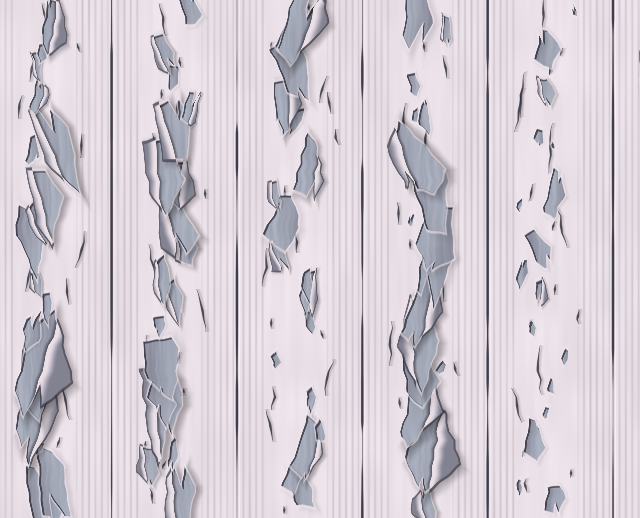
Give the GLSL for this texture, as a Shadertoy shader.

```glsl
// Pale pink grooved planks whose peeling paint bares blue-grey wood.
#define PLANK_WIDTH 0.242
#define FIRST_SEAM 0.2154
#define RIDGE_PITCH 0.0124
#define FLAKE_SLOTS 18
#define CRACK_SLOTS 16
#define FLAKE_SIZE vec2(0.044, 0.105)
#define PAINT vec3(0.92, 0.88, 0.91)
#define PAINT_SHADE vec3(0.80, 0.76, 0.79)
#define BARE vec3(0.65, 0.67, 0.73)
#define BARE_SHADE vec3(0.51, 0.51, 0.57)
#define GAP vec3(0.19, 0.19, 0.24)

float hash(vec2 p) {
    return fract(sin(dot(p, vec2(127.1, 311.7))) * 43758.5);
}

float noise(vec2 p) {
    vec2 i = floor(p), f = fract(p);
    f *= f * (3.0 - 2.0 * f);
    return mix(mix(hash(i), hash(i + vec2(1.0, 0.0)), f.x),
               mix(hash(i + vec2(0.0, 1.0)), hash(i + vec2(1.0, 1.0)), f.x), f.y);
}

// Linear 1D noise: its kinks make torn edges
float jag(float t, float seed) {
    float i = floor(t);
    return mix(hash(vec2(i, seed)), hash(vec2(i + 1.0, seed)), t - i) - 0.5;
}

// Angular polygon of five random sides with a wedge torn out of one end
float flakeShape(vec2 q, vec2 seed) {
    float d = -10.0;
    for (int k = 0; k < 5; k++) {
        vec2 s = seed + float(k) * 3.7;
        float a = 1.2566 * (float(k) + 0.7 * hash(s));
        d = max(d, dot(q, vec2(cos(a), sin(a))) - mix(0.45, 0.95, hash(s + 1.3)));
    }
    float end = sign(hash(seed + 5.1) - 0.5);
    vec2 tip = vec2(hash(seed + 6.2) - 0.5, 0.1 + 0.6 * hash(seed + 7.3));
    vec2 m = vec2(q.x, q.y * end) - tip;
    return max(d, 0.6 * m.y - abs(m.x));
}

// Ridged paint and the dark gaps between planks
vec3 plankColor(vec2 uv, float id, float f, float px) {
    vec3 color = PAINT + 0.03 * (noise(uv * vec2(110.0, 9.0)) - 0.5)
                       + 0.025 * (noise(uv * vec2(18.0, 14.0)) - 0.5);
    float zone = 1.0 - smoothstep(0.21, 0.23, f) + smoothstep(0.71, 0.73, f);
    float groove = pow(0.5 + 0.5 * cos(6.2832 * f * PLANK_WIDTH / RIDGE_PITCH), 3.0);
    float strength = 0.45 + 0.55 * noise(uv * vec2(70.0, 7.0));
    color = mix(color, PAINT_SHADE, zone * groove * strength);

    float seam = min(f, 1.0 - f) * PLANK_WIDTH;
    color += 0.05 * (1.0 - smoothstep(0.0, 0.002, abs(seam - 0.005)));
    float wear = noise(vec2(uv.y * 14.0, id * 7.0 + floor(f + 0.5) * 7.0));
    float halfGap = mix(0.0004, 0.0024, smoothstep(0.1, 0.7, wear));
    return mix(color, GAP, 0.92 * (1.0 - smoothstep(halfGap - px, halfGap + px, seam)));
}

// Short slanted splits in the paint
vec3 addCracks(vec3 color, vec2 p, float id, float px) {
    for (int i = 0; i < CRACK_SLOTS; i++) {
        vec2 seed = vec2(id * 13.0 + 2.0, float(i) + 40.0);
        vec2 c = vec2(mix(0.22, 0.8, hash(seed)) * PLANK_WIDTH,
                      (float(i) + hash(seed + 0.5)) / float(CRACK_SLOTS));
        vec2 q = p - c;
        float len = mix(0.008, 0.05, pow(hash(seed + 1.5), 2.0));
        float x = q.x - q.y * 0.5 * (hash(seed + 2.5) - 0.5);
        float taper = 1.0 - abs(q.y) / len;
        float w = 0.0024 * taper;
        float body = step(0.0, taper);
        color *= 1.0 - 0.13 * body * (1.0 - smoothstep(0.0, 0.006, abs(x - 0.003)));
        color = mix(color, GAP, 0.85 * body * (1.0 - smoothstep(w - px, w + px, abs(x))));
    }
    return color;
}

// Bare patches with a shadowed torn edge and a rolled paint curl
vec3 addFlakes(vec3 color, vec2 p, float id, float px) {
    float wear = id > 3.5 ? 0.45 : 1.0;
    float grain = noise(p * vec2(260.0, 14.0)) - 0.5;
    for (int i = 0; i < FLAKE_SLOTS; i++) {
        vec2 seed = vec2(id * 17.0 + 1.0, float(i) * 1.9 + 3.0);
        float scale = wear * mix(0.16, 1.0, pow(hash(seed), 1.5));
        vec2 size = FLAKE_SIZE * scale;
        vec2 c = vec2((0.47 + 0.4 * (hash(seed + 0.7) - 0.5) * (1.3 - scale)) * PLANK_WIDTH,
                      (float(i) + hash(seed + 1.1)) / float(FLAKE_SLOTS));
        float a = 0.8 * (hash(seed + 2.3) - 0.5);
        vec2 q = mat2(cos(a), sin(a), -sin(a), cos(a)) * (p - c) / size;
        if (max(abs(q.x), abs(q.y)) > 2.4) continue;

        float aa = 0.8 * px / sqrt(size.x * size.y);
        float d = flakeShape(q, seed);
        float bare = 1.0 - smoothstep(-aa, aa, d);
        float curled = step(0.4, hash(seed + 3.9)) * step(0.3, scale);

        // Soft shadow and pale lip around the hole
        float shadow = 1.0 - smoothstep(-0.1, 0.3, flakeShape(q - vec2(0.2, -0.06), seed));
        color *= 1.0 - (0.1 + 0.2 * curled) * shadow;
        float lip = 0.0025 / size.x;
        color = mix(color, PAINT + 0.03, 0.6 * (1.0 - smoothstep(0.0, lip, abs(d - 0.5 * lip))));

        // Wood, darkened beside the upper left edge
        float tone = smoothstep(-0.5, 1.1, q.x * sign(a) + 0.4 * q.y);
        vec3 wood = mix(BARE, BARE_SHADE, 0.75 * tone) + 0.07 * grain;
        float edge = flakeShape(q + vec2(-0.003, 0.003) / size, seed);
        wood = mix(wood, GAP, 0.8 * smoothstep(-aa, aa, edge));

        // Rolled curl along one side, over its contact shadow
        float roll = sign(a) * q.x - 0.3 - 0.3 * q.y * (hash(seed + 4.4) - 0.3);
        wood *= 1.0 - 0.4 * curled * smoothstep(-0.2, 0.0, roll);
        color = mix(color, wood, bare);
        vec3 curl = mix(PAINT, BARE_SHADE, smoothstep(0.1, 0.55, roll));
        float flap = curled * smoothstep(-aa, aa, roll);
        color = mix(color, GAP, 0.7 * flap * (1.0 - smoothstep(0.08, 0.08 + 2.0 * aa, d)));
        color = mix(color, curl, flap * (1.0 - smoothstep(0.03 - aa, 0.03 + aa, d)));
    }
    return color;
}

void mainImage(out vec4 fragColor, in vec2 fragCoord) {
    float px = 0.7 / iResolution.y;
    vec2 uv = fragCoord / iResolution.y;
    float board = (uv.x - FIRST_SEAM) / PLANK_WIDTH + 1.0;
    float id = floor(board), f = fract(board);

    vec2 torn = vec2(f * PLANK_WIDTH, uv.y);
    torn += 0.007 * vec2(jag(uv.y * 60.0, id), jag(uv.x * 60.0, id + 9.0));

    vec3 color = plankColor(uv, id, f, px);
    color = addCracks(color, torn, id, px);
    fragColor = vec4(clamp(addFlakes(color, torn, id, px), 0.0, 1.0), 1.0);
}
```
